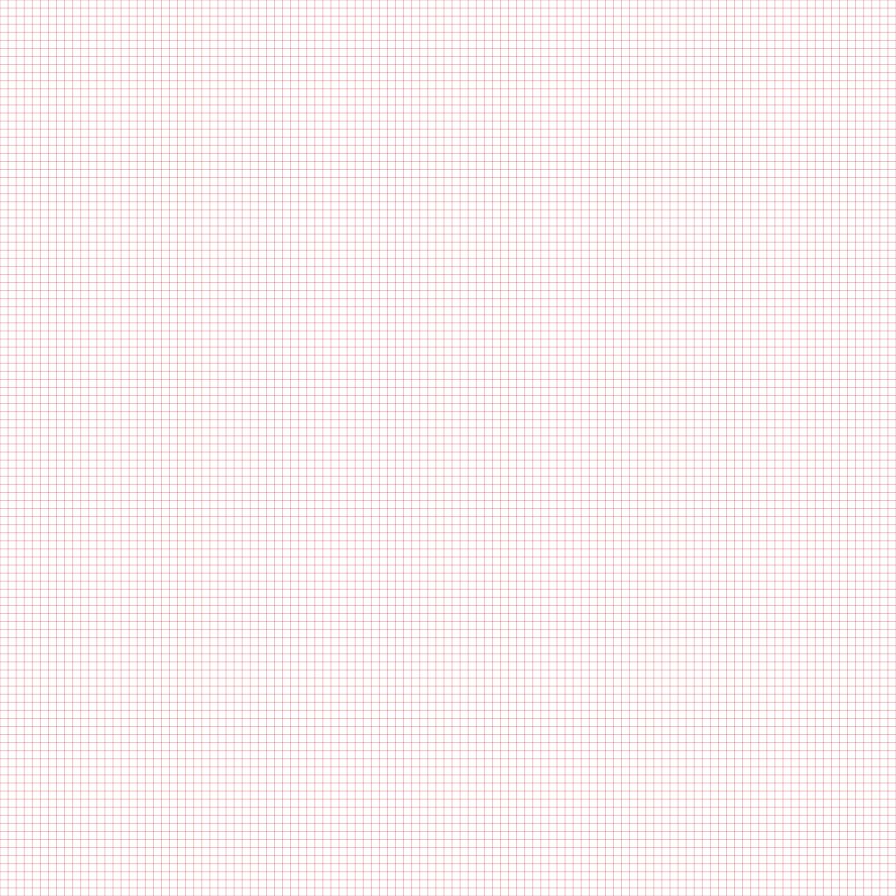
A WebGL 2 fragment shader for this pattern:

```glsl
#version 300 es
precision highp float;
// Fine rose graph paper: a square grid of 111 by 111 cells on near-white paper.
// Each ruling is box filtered over the pixel, then the two directions are
// multiplied like translucent ink, with a slight tint change from line to line.

uniform vec2 u_resolution;
out vec4 fragColor;

const float CELLS = 111.0;
const float LINE_WIDTH = 0.1;      // share of one cell
const float TINT_VARIATION = 0.5;  // how far a line may drift to the muted ink

const vec3 PAPER = vec3(1.0, 0.996, 0.996);
const vec3 ROSE_INK = vec3(0.935, 0.715, 0.725);
const vec3 MUTED_INK = vec3(0.865, 0.755, 0.765);

float hash(float n) {
    return fract(sin(n * 12.9898) * 43758.547);
}

// Share of a pixel covered by a line centred at zero; all lengths in cells.
float lineCoverage(float offset, float width, float pixelSize) {
    float left = max(offset - 0.5 * pixelSize, -0.5 * width);
    float right = min(offset + 0.5 * pixelSize, 0.5 * width);
    return max(right - left, 0.0) / pixelSize;
}

// Light passed by one family of parallel rulings.
vec3 ruling(float position, float pixelSize, float seed) {
    float index = floor(position + 0.5);
    float coverage = lineCoverage(position - index, LINE_WIDTH, pixelSize);
    vec3 ink = mix(ROSE_INK, MUTED_INK, TINT_VARIATION * hash(index + seed));
    return mix(vec3(1.0), ink, coverage);
}

void main() {
    vec2 cell = gl_FragCoord.xy / u_resolution * CELLS;
    vec2 pixelSize = CELLS / u_resolution;

    // Vertical and horizontal rulings over the paper
    vec3 color = PAPER;
    color *= ruling(cell.x, pixelSize.x, 3.0);
    color *= ruling(cell.y, pixelSize.y, 157.0);

    fragColor = vec4(color, 1.0);
}
```
